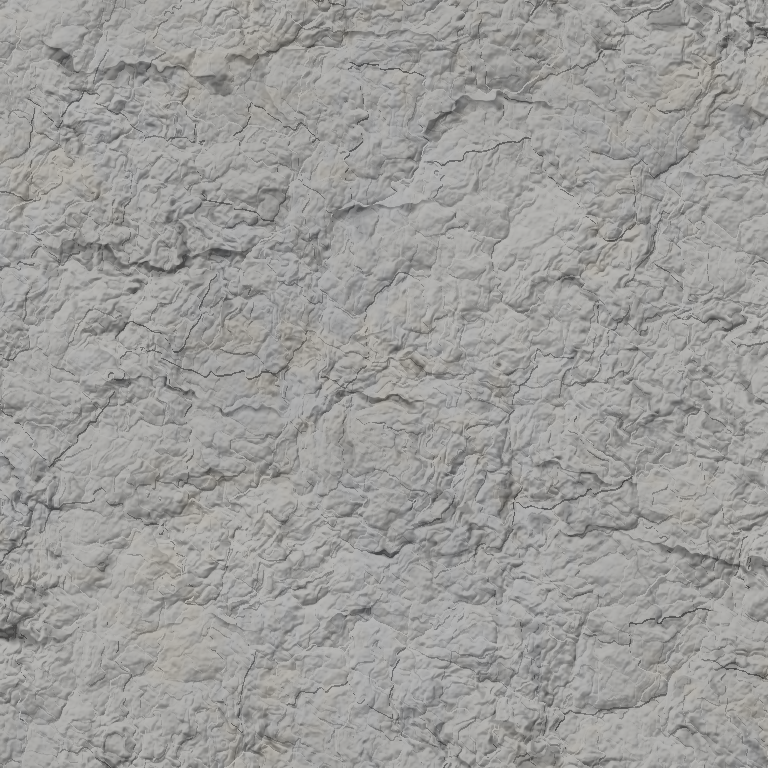
A WebGL 2 fragment shader for this texture:

```glsl
#version 300 es
precision highp float;
// Weathered grey rock face: layers of tilted, stepped plates on a jagged domain
// form a height field, which is lit from the upper left by finite differences.
// Plate steps give crisp dark edges; ledges, pits and faint tints finish it.

uniform vec2 u_resolution;
out vec4 fragColor;

const vec2  LIGHT_DIR    = vec2(-0.4, 0.917);
const float LIGHT_STEP   = 0.0022;  // reach of the relief shading
const float SHADOW_STEP  = 0.007;   // reach of the cast shadows
const float BASE_TONE    = 0.646;
const float LIT_LIMIT    = 0.052;
const float LIT_RATE     = 1.25;
const float DARK_GAIN    = 0.102;
const float DARK_LIMIT   = 0.30;
const float SHADOW_GAIN  = 3.0;
const float PLATE_SCALE  = 6.0;     // plates across the canvas, coarsest layer
const float PLATE_STEP   = 2.25;    // scale ratio between layers
const float PLATE_JUMP   = 0.25;    // height of the steps between plates
const int   PLATE_LAYERS = 4;
const float LEDGE_ROWS   = 10.0;
const float LEDGE_WIDTH  = 0.015;
const float CRACK_ROWS   = 12.0;
const float CRACK_WIDTH  = 0.007;
const float PIT_DEPTH    = 0.13;
const vec3  ROCK_TINT    = vec3(1.003, 1.0, 0.987);
const vec3  OCHRE_SHIFT  = vec3(0.012, 0.002, -0.016);
const vec3  SLATE_SHIFT  = vec3(-0.007, -0.003, 0.008);

float hash(vec2 p) {
    return fract(sin(dot(p, vec2(127.1, 311.7))) * 43758.5453);
}

vec2 hash2(vec2 p) {
    return vec2(hash(p), hash(p + 37.3));
}

mat2 rotation(float a) {
    float c = cos(a), s = sin(a);
    return mat2(c, s, -s, c);
}

float noise(vec2 p) {
    vec2 i = floor(p), f = fract(p);
    f = f * f * (3.0 - 2.0 * f);
    return mix(mix(hash(i), hash(i + vec2(1, 0)), f.x),
               mix(hash(i + vec2(0, 1)), hash(i + vec2(1, 1)), f.x), f.y);
}

// Envelope of randomly tilted bumps, each lifted to its own level
float plates(vec2 p) {
    vec2 cell = floor(p);
    float top = -9.0, level = 0.0;
    for (int y = -1; y <= 1; y++)
    for (int x = -1; x <= 1; x++) {
        vec2 id = cell + vec2(x, y);
        vec2 r = hash2(id);
        vec2 d = p - id - r;
        float bump = dot(hash2(id + 71.9) - 0.5, d) * 1.1 - 0.65 * dot(d, d);
        if (bump > top) {
            top = bump;
            level = fract(r.x * 7.0 + r.y * 5.0);
        }
    }
    return top + PLATE_JUMP * level;
}

// Jagged displacement that roughens every edge
vec2 jag(vec2 p) {
    vec2 wide = vec2(noise(p * 11.0), noise(p * 11.0 + 51.0)) - 0.5;
    vec2 fine = vec2(noise(p * 43.0), noise(p * 43.0 + 23.0)) - 0.5;
    vec2 grit = vec2(noise(p * 120.0), noise(p * 120.0 + 67.0)) - 0.5;
    return wide * 0.045 + fine * 0.017 + grit * 0.009;
}

// How broken the surface is: smooth slabs near 0, crumbled zones near 1
float crumble(vec2 p) {
    return smoothstep(0.25, 0.75, 0.65 * noise(p * 6.0 + 9.0) + 0.35 * noise(p * 17.0 + 2.0));
}

float height(vec2 p) {
    vec2 q = p + jag(p);
    float rough = mix(0.45, 1.5, crumble(p));
    float h = 0.0, scale = PLATE_SCALE, weight = 0.3;
    for (int i = 0; i < PLATE_LAYERS; i++) {
        float k = float(i);
        vec2 r = rotation(0.6 * sin(k * 2.3 + 0.8)) * q * vec2(1.0, 0.85);
        h += plates(r * scale + k * 17.0) * weight / scale;
        scale *= PLATE_STEP;
        weight = 0.88 * mix(1.0, rough, 0.4 * k);
    }
    // Upright grooves in some areas, and fine grit
    float streak = smoothstep(0.4, 0.75, noise(p * 4.0 + 31.0) + 0.25 * (0.5 - p.y));
    h += min(abs(2.0 * noise(q * vec2(70.0, 19.0)) - 1.0), 0.4) * 0.012 * streak;
    h += noise(q * 135.0) * 0.0068 * rough;
    return h + noise(p * 250.0) * 0.0032 * mix(0.6, 1.0, rough);
}

// Broken lines with a crisp upper edge and a ragged shadow beneath
float ledge(vec2 p, float rows, float width, float seed) {
    float wave = 0.13 * noise(p * 4.0 + seed) + 0.03 * noise(p * 17.0 + seed);
    float v = (p.y + wave) * rows;
    float below = (1.0 - fract(v)) / rows;
    float run = 0.7 * noise(vec2(p.x * 8.0, floor(v) * 3.7 + seed)) + 0.3 * noise(p * 34.0 + seed);
    float open = smoothstep(0.52, 0.72, run);
    float w = width * open * mix(0.1, 1.6, noise(p * 55.0 + seed)) + 0.001;
    return open * smoothstep(0.0, 0.0018, below) * (1.0 - smoothstep(0.2 * w, w, below));
}

// Short dark hollows, gathered where the rock is crumbled
float pits(vec2 p, float amount) {
    float flat_ = noise(p * vec2(38.0, 85.0) + 7.0);
    float upright = noise(p * vec2(95.0, 36.0) + 29.0);
    return smoothstep(0.76, 0.95, max(flat_, upright) + 0.1 * (amount - 0.7)) * amount;
}

void main() {
    vec2 p = gl_FragCoord.xy / min(u_resolution.x, u_resolution.y);

    // Relief: low ceiling on lit slopes, longer tail on dark ones
    float h = height(p);
    float slope = (h - height(p + LIGHT_DIR * LIGHT_STEP)) / LIGHT_STEP;
    float lit = LIT_LIMIT * (1.0 - exp(-LIT_RATE * max(slope, 0.0)));
    float dark = DARK_LIMIT * (1.0 - exp(min(slope, 0.0) * DARK_GAIN / DARK_LIMIT));
    float rise = height(p + LIGHT_DIR * SHADOW_STEP) - h;
    float tone = BASE_TONE + lit - dark - SHADOW_GAIN * clamp(rise - 0.004, 0.0, 0.02);

    // Ledges, slanting fractures, pits and broad weathering
    vec2 torn = p + jag(p);
    tone -= 0.20 * ledge(torn, LEDGE_ROWS, LEDGE_WIDTH, 5.0);
    tone -= 0.08 * ledge(rotation(0.95) * torn + 3.0, CRACK_ROWS, CRACK_WIDTH, 19.0);
    tone -= PIT_DEPTH * pits(torn, crumble(p));
    tone += 0.03 * (noise(p * 7.0 + 80.0) - 0.5) + 0.03 * (noise(p * 210.0) - 0.5);

    // Mineral tints
    float ochre = smoothstep(0.58, 0.9, 0.6 * noise(p * 9.0 + 13.0) + 0.4 * noise(p * 40.0));
    float slate = smoothstep(0.5, 0.85, 0.5 * noise(p * 6.0 + 44.0) + 0.5 * noise(p * vec2(70.0, 30.0)));
    vec3 color = max(tone, 0.28) * ROCK_TINT + ochre * OCHRE_SHIFT + slate * SLATE_SHIFT;
    fragColor = vec4(color, 1.0);
}
```
